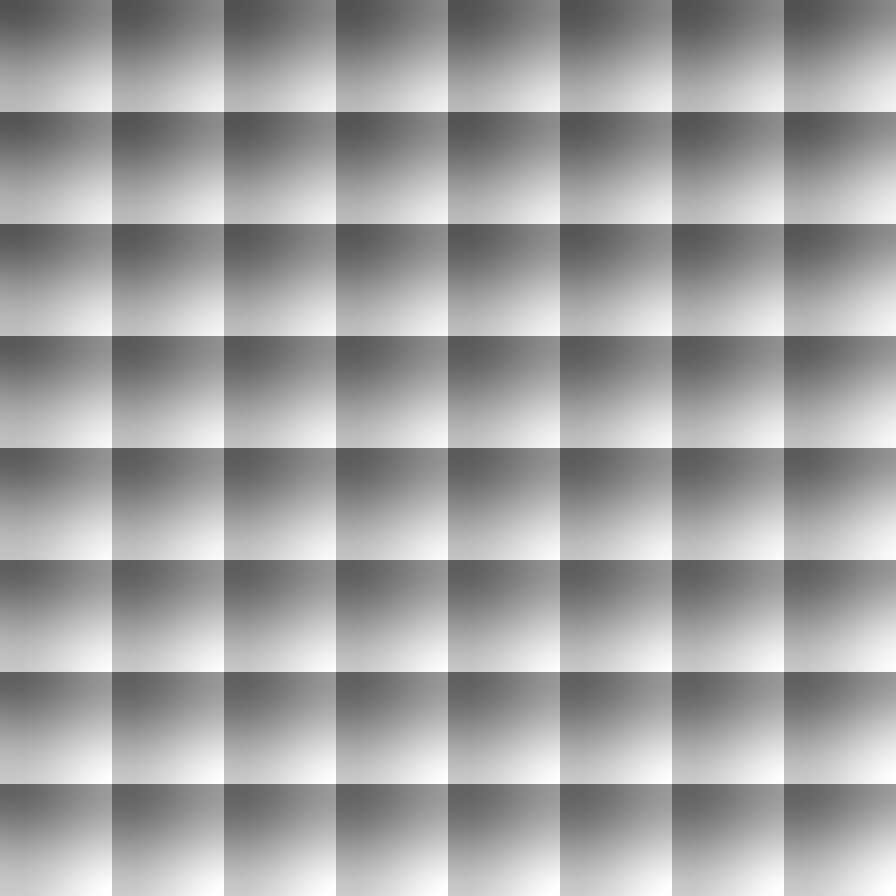
Write a Shadertoy shader that draws this pattern.

```glsl
#define CELLS 8.0          // repeats across and down
#define DARKEST 0.32       // darkest grey, in the top row
#define RISE_ACROSS 0.22   // brightening from left to right in a cell
#define RISE_DOWN 0.40     // brightening from top to bottom in a cell
#define DRIFT 0.075        // brightening from top to bottom of the canvas
#define SIDE_GAIN 0.30     // earlier rise near the canvas sides

// Flat start followed by a soft climb
float ramp(float t, float start) {
    return smoothstep(start, start + 1.0, t) / smoothstep(start, start + 1.0, 1.0);
}

// Repeating ramp whose jump is blended over one pixel
float repeatRamp(float t, float start, float bend, float pixel) {
    float u = fract(t);
    float toBorder = u < 0.5 ? u : u - 1.0;
    float bent = u + bend * u * (1.0 - u);
    float jump = clamp(toBorder / pixel + 0.5, 0.0, 1.0);
    return abs(toBorder) < 0.5 * pixel ? 1.0 - jump : ramp(bent, start);
}

void mainImage(out vec4 fragColor, in vec2 fragCoord) {
    vec2 uv = fragCoord / iResolution.xy;
    uv.y = 1.0 - uv.y; // measure downwards
    vec2 cell = uv * CELLS;
    vec2 pixel = CELLS / iResolution.xy;

    // Cells at the left and right sides climb sooner
    float side = pow(abs(2.0 * uv.x - 1.0), 6.0);

    float across = repeatRamp(cell.x, 0.10, 0.0, pixel.x);
    float down = repeatRamp(cell.y, 0.05, SIDE_GAIN * side, pixel.y);

    // Cell shading plus the slow drift over the canvas
    float grey = DARKEST + RISE_ACROSS * across + RISE_DOWN * down + DRIFT * uv.y;
    fragColor = vec4(vec3(clamp(grey, 0.0, 1.0)), 1.0);
}
```
